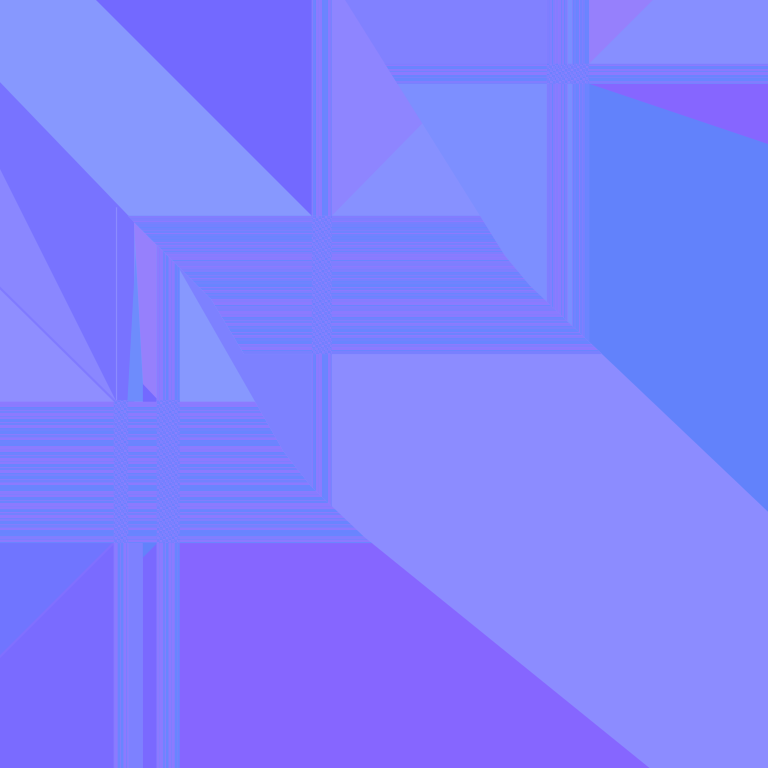
Reproduce this texture map procedurally as a three.js fragment shader.

```glsl
varying vec2 vUv;

const vec3 LAVENDER = vec3(0.55, 0.55, 1.0);
const vec3 PERIWINKLE = vec3(0.49, 0.505, 1.0);
const vec3 PALE_BLUE = vec3(0.53, 0.595, 0.995);
const vec3 AZURE = vec3(0.385, 0.51, 0.985);
const vec3 INDIGO = vec3(0.45, 0.41, 1.0);
const vec3 VIOLET = vec3(0.525, 0.40, 1.0);
const vec3 ORCHID = vec3(0.59, 0.50, 0.99);

// Signed distances, positive inside
float box(vec2 p, float left, float low, float right, float high) {
  return min(min(p.x - left, right - p.x), min(p.y - low, high - p.y));
}

float above(vec2 p, float x, float y, float slope) {
  return (p.y - y - slope * (p.x - x)) / sqrt(1.0 + slope * slope);
}

void paint(inout vec3 color, vec3 ink, float d) {
  color = mix(color, ink, smoothstep(-0.0009, 0.0009, d));
}

// Fine irregular lines from layered sines
vec3 thread(float i) {
  float wave = sin(i * 2.3) + sin(i * 0.83 + 1.0) + 0.5 * sin(i * 0.19);
  return mix(vec3(0.41, 0.52, 1.0), vec3(0.55, 0.48, 1.0), smoothstep(-1.1, 1.1, wave));
}

vec3 stripes(float t) {
  float s = t * 512.0;
  return mix(thread(floor(s)), thread(floor(s) + 1.0), smoothstep(0.7, 1.0, fract(s)));
}

vec3 weave(vec2 p) {
  vec2 cell = floor(p * 512.0);
  float wave = sin(cell.x * 2.2 + cell.y * 1.7) + 0.6 * sin(cell.x * 1.1 - cell.y * 2.6);
  return mix(vec3(0.42, 0.50, 1.0), vec3(0.54, 0.50, 1.0), 0.5 + 0.31 * wave);
}

void main() {
  vec2 p = vUv;
  vec3 rows = stripes(p.y);
  vec3 columns = stripes(p.x);
  vec3 cross = weave(p);
  vec3 color = LAVENDER;

  // Bent edges built from intersected half planes
  float outer = min(min(above(p, 0.625, 0.719, -1.6), above(p, 0.685, 0.634, -1.2)),
                    above(p, 0.767, 0.555, -0.95));
  float inner = min(min(above(p, 0.331, 0.479, -1.75), above(p, 0.385, 0.392, -1.27)),
                    min(above(p, 0.432, 0.341, -0.95), above(p, 0.484, 0.293, -0.81)));
  float cap = min(-above(p, 0.204, 0.681, -1.0), -above(p, 0.29, 0.585, -1.67));

  // Upper left facets
  paint(color, PALE_BLUE, box(p, -1.0, 0.475, 0.406, 2.0));
  paint(color, INDIGO, min(above(p, 0.406, 0.719, -1.0), box(p, -1.0, 0.719, 0.406, 2.0)));
  float leftSide = box(p, -1.0, 0.475, 0.175, 2.0);
  paint(color, vec3(0.47, 0.45, 1.0), min(leftSide, -above(p, 0.0, 0.893, -1.04)));
  float fan = min(leftSide, -above(p, 0.0, 0.78, -2.0));
  float crease = above(p, 0.0, 0.625, -0.985);
  paint(color, vec3(0.54, 0.53, 1.0), fan);
  paint(color, vec3(0.56, 0.555, 1.0), min(fan, -crease));
  paint(color, vec3(0.50, 0.48, 1.0), min(fan, 0.0014 - abs(crease)));
  paint(color, LAVENDER, box(p, 0.151, 0.479, 0.1525, 0.73));

  // Slivers beside the left column
  float pinkEdge = above(p, 0.175, 0.7, -18.0);
  paint(color, ORCHID, min(min(pinkEdge, cap), box(p, 0.17, 0.479, 0.204, 0.72)));
  paint(color, vec3(0.43, 0.55, 0.99),
        min(min(-pinkEdge, -above(p, 0.166, 0.479, 18.0)), box(p, 0.16, 0.477, 0.19, 0.68)));
  paint(color, INDIGO, min(-above(p, 0.186, 0.5, -1.05), box(p, 0.186, 0.475, 0.204, 0.51)));

  // Upper middle facets
  float middle = box(p, 0.432, 0.719, 0.767, 2.0);
  paint(color, vec3(0.53, 0.57, 1.0), middle);
  paint(color, vec3(0.555, 0.52, 1.0), min(middle, above(p, 0.432, 0.719, 1.02)));
  paint(color, vec3(0.49, 0.56, 1.0), min(outer, box(p, 0.432, 0.5, 0.767, 0.891)));
  paint(color, vec3(0.505, 0.505, 1.0), min(outer, box(p, 0.432, 0.891, 0.767, 2.0)));

  // Right facets
  float rightSide = min(outer, box(p, 0.767, -1.0, 2.0, 0.891));
  paint(color, AZURE, rightSide);
  paint(color, VIOLET, min(rightSide, above(p, 0.767, 0.891, -0.337)));
  float corner = box(p, 0.767, 0.917, 2.0, 2.0);
  paint(color, vec3(0.53, 0.56, 1.0), corner);
  paint(color, ORCHID, min(corner, above(p, 0.767, 0.917, 1.0)));

  // Lower facets
  paint(color, VIOLET, min(-inner, box(p, 0.204, -1.0, 2.0, 0.293)));
  float lowLeft = box(p, -1.0, -1.0, 0.151, 0.293);
  float seam = above(p, 0.0, 0.145, 1.0);
  paint(color, vec3(0.48, 0.42, 1.0), lowLeft);
  paint(color, vec3(0.44, 0.46, 1.0), min(lowLeft, seam));
  paint(color, vec3(0.50, 0.44, 1.0), min(lowLeft, 0.0014 - abs(seam)));
  paint(color, PERIWINKLE, box(p, 0.167, -1.0, 0.186, 0.293));
  paint(color, vec3(0.48, 0.41, 1.0), box(p, 0.186, -1.0, 0.204, 0.293));
  paint(color, AZURE, min(above(p, 0.186, 0.274, 1.0), box(p, 0.186, 0.27, 0.204, 0.293)));

  // Horizontal striped bands
  paint(color, rows, min(min(-outer, -cap), box(p, 0.167, 0.539, 0.8, 0.719)));
  paint(color, rows, min(-inner, box(p, -1.0, 0.293, 0.5, 0.477)));
  paint(color, rows, min(outer, box(p, 0.5, 0.891, 2.0, 0.917)));
  paint(color, PERIWINKLE, min(min(inner, max(cap, 0.539 - p.y)), box(p, 0.234, 0.3, 0.406, 0.719)));

  // Vertical striped bands
  paint(color, columns, box(p, 0.406, 0.719, 0.432, 2.0));
  paint(color, columns, min(inner, box(p, 0.406, 0.3, 0.432, 0.539)));
  paint(color, columns, min(cap, box(p, 0.204, 0.477, 0.234, 0.72)));
  paint(color, columns, max(box(p, 0.148, -1.0, 0.167, 0.293), box(p, 0.204, -1.0, 0.234, 0.293)));
  paint(color, columns, min(outer, box(p, 0.712, 0.5, 0.767, 2.0)));
  paint(color, vec3(0.48, 0.56, 1.0), min(outer, box(p, 0.739, 0.5, 0.745, 2.0)));

  // Woven crossings
  paint(color, cross, box(p, 0.406, 0.539, 0.432, 0.719));
  paint(color, cross, max(box(p, 0.148, 0.293, 0.167, 0.479), box(p, 0.204, 0.293, 0.234, 0.479)));
  paint(color, cross, box(p, 0.712, 0.891, 0.767, 0.917));

  gl_FragColor = vec4(color, 1.0);
}
```
